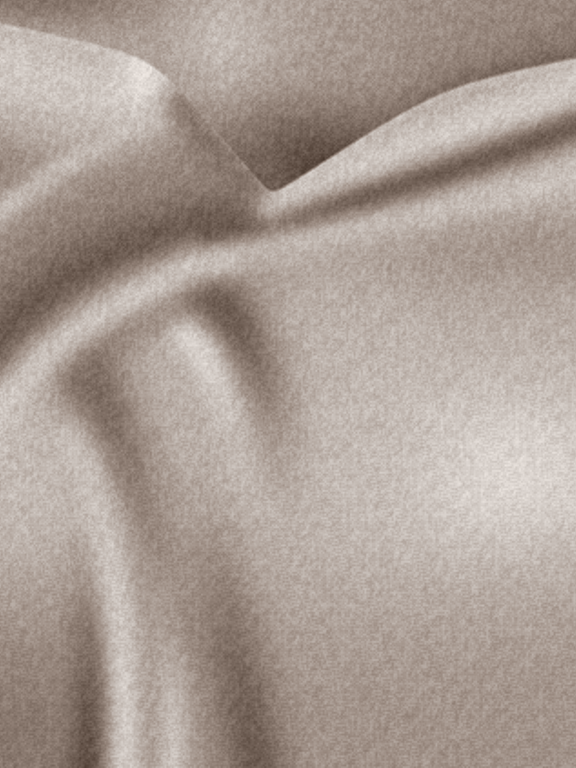
Reproduce this texture procedurally as a Shadertoy shader.

```glsl
// Draped champagne satin: a sharp upper fold over soft, fanning creases.

const float CLOTH_HEIGHT = 7.68; // canvas height in cloth units, y pointing down

float hash(vec2 p) {
    return fract(sin(dot(p, vec2(127.1, 311.7))) * 43758.5453);
}

float noise(vec2 p) {
    vec2 cell = floor(p), f = fract(p);
    f = f * f * (3.0 - 2.0 * f);
    return mix(mix(hash(cell), hash(cell + vec2(1, 0)), f.x),
               mix(hash(cell + vec2(0, 1)), hash(cell + vec2(1, 1)), f.x), f.y);
}

// Rounded ramp: zero for negative x, x for positive x
float ramp(float x, float rounding) {
    return 0.5 * (x + sqrt(x * x + rounding * rounding));
}

// Distance to a segment, and the position along it
vec2 segment(vec2 p, vec2 a, vec2 b) {
    vec2 ab = b - a;
    float t = clamp(dot(p - a, ab) / dot(ab, ab), 0.0, 1.0);
    return vec2(length(p - a - ab * t), t);
}

// Distance to a quadratic curve through a, m and b, and the position along it
vec2 curve(vec2 p, vec2 a, vec2 m, vec2 b) {
    const int STEPS = 12;
    vec2 control = 2.0 * m - 0.5 * (a + b), previous = a, nearest = vec2(1e3, 0);
    for (int i = 1; i <= STEPS; i++) {
        float t = float(i) / float(STEPS);
        vec2 next = mix(mix(a, control, t), mix(control, b, t), t);
        vec2 hit = segment(p, previous, next);
        if (hit.x < nearest.x) nearest = vec2(hit.x, t + (hit.y - 1.0) / float(STEPS));
        previous = next;
    }
    return nearest;
}

// Pulls the tone toward a target along a crease whose strength runs from one end to the other
float crease(float tone, float target, vec2 strength, float width,
             vec2 p, vec2 a, vec2 m, vec2 b) {
    vec2 c = curve(p, a, m, b);
    float d = c.x / width;
    return mix(tone, target, mix(strength.x, strength.y, smoothstep(0.0, 1.0, c.y)) * exp(-d * d));
}

float glow(float tone, float target, float strength, vec2 p, vec2 center, vec2 radius) {
    vec2 d = (p - center) / radius;
    return mix(tone, target, strength * exp(-dot(d, d)));
}

// Height of the upper fold's outline: a left shoulder meeting a right slope
float foldOutline(float x) {
    float shoulder = 0.22 + 0.2 * x + 1.02 * ramp(x - 1.55, 0.3);
    float slope = 0.55 + 0.18 * (5.76 - x) + 0.5 * ramp(4.4 - x, 0.6);
    return shoulder - ramp(shoulder - slope, 0.12);
}

float backTone(vec2 p, float above) {
    float tone = mix(0.66, 0.60, smoothstep(2.5, 5.5, p.x));
    tone = glow(tone, 0.75, 0.8, p, vec2(2.25, 0.4), vec2(0.5, 0.6));
    tone = glow(tone, 0.50, 0.8, p, vec2(0.5, 0.0), vec2(1.0, 0.25));
    tone = glow(tone, 0.44, 0.85, p, vec2(3.0, 1.5), vec2(0.75, 0.5));
    return tone - 0.12 * exp(-above / 0.25) * smoothstep(1.6, 2.8, p.x);
}

float frontTone(vec2 p, float below) {
    // Broad sheen of the lower cloth
    float tone = mix(0.70, 0.62, smoothstep(4.8, 7.6, p.y));
    tone = glow(tone, 0.83, 0.9, p, vec2(5.0, 4.7), vec2(1.4, 0.85));
    tone = glow(tone, 0.73, 0.7, p, vec2(3.7, 4.4), vec2(0.9, 1.3));
    tone = glow(tone, 0.60, 0.7, p, vec2(5.2, 2.5), vec2(1.8, 0.5));
    tone = glow(tone, 0.74, 0.8, p, vec2(0.2, 4.9), vec2(0.7, 0.8));
    tone = glow(tone, 0.52, 0.8, p, vec2(0.2, 7.5), vec2(0.7, 1.2));

    // Vertical creases
    tone = crease(tone, 0.46, vec2(0.9, 0.3), 0.32, p, vec2(0.85, 3.7), vec2(1.3, 4.7), vec2(1.8, 6.4));
    tone = crease(tone, 0.45, vec2(0, 1), 0.32, p, vec2(1.9, 4.3), vec2(2.25, 6.0), vec2(2.6, 7.9));
    tone = crease(tone, 0.41, vec2(0, 1), 0.22, p, vec2(0.65, 5.0), vec2(0.88, 6.4), vec2(0.85, 7.9));
    tone = crease(tone, 0.80, vec2(0.5, 0.9), 0.18, p, vec2(0.75, 4.4), vec2(1.15, 5.8), vec2(1.25, 7.9));
    tone = crease(tone, 0.75, vec2(0, 1), 0.18, p, vec2(1.45, 5.2), vec2(1.68, 6.5), vec2(1.72, 7.9));
    tone = crease(tone, 0.42, vec2(1, 0), 0.32, p, vec2(2.1, 2.95), vec2(2.62, 3.9), vec2(2.95, 5.6));
    tone = crease(tone, 0.82, vec2(0.95, 0), 0.20, p, vec2(1.85, 3.35), vec2(2.32, 4.2), vec2(2.65, 5.9));
    tone = crease(tone, 0.52, vec2(0.9, 0), 0.28, p, vec2(0.8, 3.6), vec2(1.8, 3.0), vec2(3.9, 2.55));

    // Flank of the upper fold, then its reflected light band
    tone = crease(tone, 0.58, vec2(0.95), 0.55, p, vec2(-0.2, 2.9), vec2(1.0, 2.1), vec2(2.2, 1.65));
    tone = crease(tone, 0.43, vec2(0.9), 0.32, p, vec2(-0.1, 3.5), vec2(0.9, 2.65), vec2(2.3, 2.2));
    tone = crease(tone, 0.77, vec2(0.9), 0.20, p, vec2(-0.1, 4.3), vec2(0.8, 3.3), vec2(2.3, 2.52));
    tone = crease(tone, 0.76, vec2(0.85), 0.22, p, vec2(2.2, 2.52), vec2(4.0, 2.13), vec2(5.9, 1.75));

    // Right fold: dark underside and rolled highlight
    tone = crease(tone, 0.43, vec2(0.92), 0.18, p, vec2(2.1, 2.3), vec2(3.9, 1.88), vec2(5.9, 1.2));
    tone = crease(tone, 0.78, vec2(0.8, 0.95), 0.19, p, vec2(2.7, 2.05), vec2(4.2, 1.42), vec2(5.9, 0.82));

    // Bright left lobe and the ridge line that closes it
    tone = crease(tone, 0.77, vec2(0.95), 0.42, p, vec2(0, 0.7), vec2(0.7, 0.85), vec2(1.25, 0.95));
    tone = glow(tone, 0.58, 0.9, p, vec2(0, 1.7), vec2(0.5, 0.35));
    tone = glow(tone, 0.85, 0.85, p, vec2(1.42, 0.78), vec2(0.22, 0.28));
    tone = crease(tone, 0.76, vec2(0.8, 0.5), 0.13, p, vec2(-0.1, 2.2), vec2(0.75, 1.6), vec2(1.6, 1.15));
    tone = crease(tone, 0.52, vec2(0.8), 0.20, p, vec2(1.85, 1.05), vec2(2.1, 1.45), vec2(2.5, 1.85));
    return tone + 0.04 * exp(-below / 0.05);
}

// Crinkled satin surface with a finer thread grain
float weave(vec2 p) {
    vec2 slanted = p + 0.35 * vec2(p.y, -p.x);
    float crinkle = noise(slanted * vec2(24, 13)) + noise(slanted * vec2(39, 27)) - 1.0;
    return 0.05 * crinkle + 0.085 * (noise(p * 55.0) - 0.5);
}

// Warm brown shadows turning to pale, nearly neutral highlights
vec3 satinColor(float tone) {
    return tone - mix(vec3(0, 0.065, 0.105), vec3(0, 0.027, 0.048), smoothstep(0.55, 0.87, tone));
}

void mainImage(out vec4 fragColor, in vec2 fragCoord) {
    vec2 p = vec2(fragCoord.x, iResolution.y - fragCoord.y) * CLOTH_HEIGHT / iResolution.y;
    float below = p.y - foldOutline(p.x);
    float front = smoothstep(-0.025, 0.025, below);
    float tone = mix(backTone(p, max(-below, 0.0)), frontTone(p, max(below, 0.0)), front);
    tone = 0.665 + 1.22 * (tone - 0.65);
    fragColor = vec4(satinColor(tone + weave(p)), 1.0);
}
```
